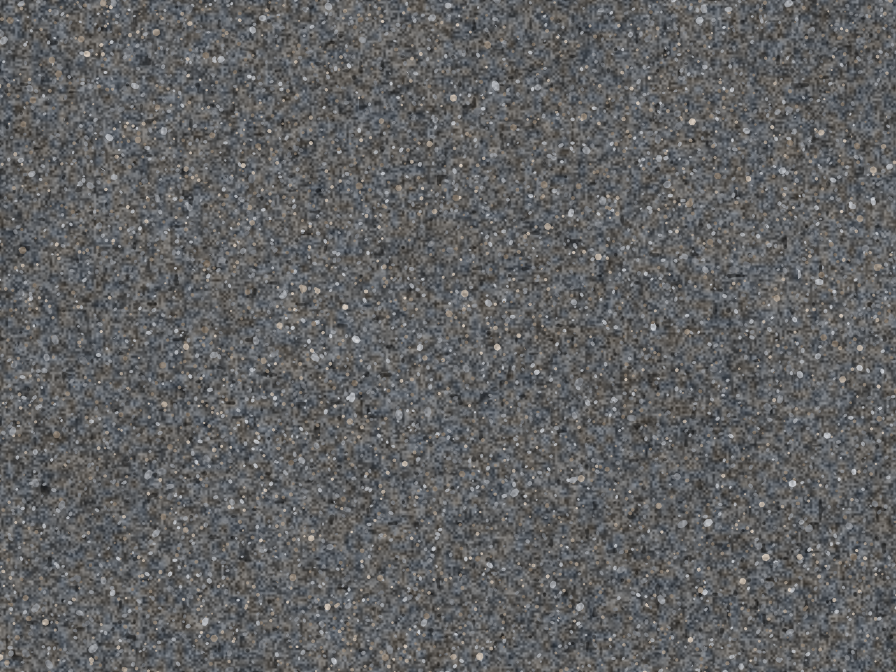
Reproduce this texture procedurally as a Shadertoy shader.

```glsl
vec3 hash3(vec2 p) {
    vec3 q = fract(p.xyx * vec3(0.1031, 0.1030, 0.0973));
    q += dot(q, q.yxz + 33.33);
    return fract((q.xxy + q.yzz) * q.zyx);
}

float valueNoise(vec2 p) {
    vec2 cell = floor(p), f = fract(p);
    f = f * f * (3.0 - 2.0 * f);
    float low = mix(hash3(cell).x, hash3(cell + vec2(1, 0)).x, f.x);
    float high = mix(hash3(cell + vec2(0, 1)).x, hash3(cell + vec2(1, 1)).x, f.x);
    return mix(low, high, f.y);
}

// Angular chips scattered over a jittered grid; returns colour and coverage
vec4 chips(vec2 uv, float cells, float density, float seed) {
    vec2 p = uv * cells, cell = floor(p);
    float soft = 0.6 * cells / iResolution.y;
    vec4 result = vec4(0);
    for (int y = -1; y <= 1; y++)
    for (int x = -1; x <= 1; x++) {
        vec2 id = cell + vec2(x, y);
        vec3 place = hash3(id + seed);
        vec3 look = hash3(id + seed + 57.3);
        if (place.z > density) continue;

        // Rotated mix of box and ellipse
        float angle = 6.283 * look.x;
        vec2 d = p - id - place.xy;
        d = mat2(cos(angle), sin(angle), -sin(angle), cos(angle)) * d;
        d.x *= mix(0.7, 1.1, look.y);
        float shape = mix(length(d), max(abs(d.x), abs(d.y) + 0.4 * abs(d.x)), 0.6);
        float radius = mix(0.17, 0.38, look.z);
        float cover = 1.0 - smoothstep(radius - soft, radius + soft, shape);

        // Mostly grey, some tan, some nearly white
        float tone = fract(look.x * 7.0 + look.z * 3.0);
        vec3 tint = mix(vec3(-0.012, 0.0, 0.018), vec3(0.05, 0.0, -0.055), step(0.62, look.y));
        vec3 stone = vec3(mix(0.47, 0.8, tone * tone)) + tint;
        if (cover > result.a) result = vec4(stone, cover);
    }
    return result;
}

void mainImage(out vec4 fragColor, in vec2 fragCoord) {
    vec2 uv = fragCoord / iResolution.y + 2.0;

    // Dark binder with fine grit and faint broad patches
    float patches = 0.6 * valueNoise(uv * 6.0) + 0.4 * valueNoise(uv * 17.0);
    float fine = valueNoise(uv * 290.0) - 0.5;
    float medium = valueNoise(uv * 130.0 + 31.0) - 0.5;
    float grey = 0.368 + 0.28 * fine + 0.13 * medium + 0.04 * (patches - 0.5);
    float warmth = valueNoise(uv * 75.0 + 11.0) - 0.58;
    vec3 color = vec3(grey) + warmth * vec3(0.045, 0.0, -0.055);

    // Small pits
    float pit = valueNoise(uv * 95.0 + 71.0);
    color *= 1.0 - 0.4 * smoothstep(0.83, 0.95, pit);

    // Light aggregate, denser in some areas
    float crowd = mix(0.55, 1.45, patches);
    vec4 small = chips(uv, 125.0, 0.25 * crowd, 3.0);
    vec4 large = chips(uv, 68.0, 0.075 * crowd, 19.0);
    color = mix(color, small.rgb + 0.12 * fine, 0.85 * small.a);
    color = mix(color, large.rgb + 0.2 * fine, 0.85 * large.a);

    fragColor = vec4(clamp(color, 0.0, 1.0), 1.0);
}
```
